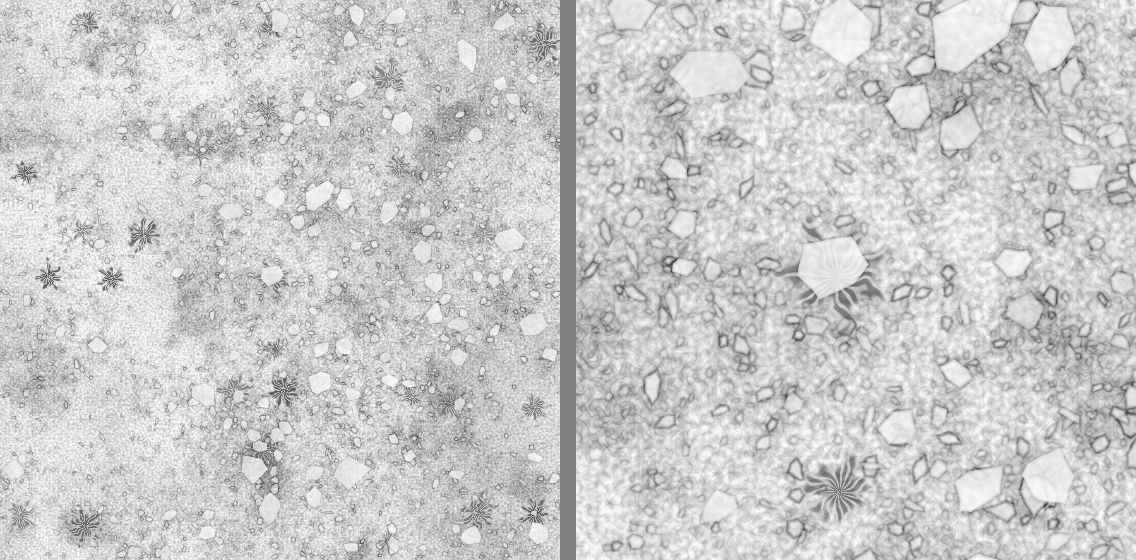
Left, the full canvas; right, a detail of the centre.
Write a Shadertoy shader that draws this texture map.

```glsl
// Pale grey stony ground: fine grit, angular pebbles, splinters and dark dry tufts (tileable).

const float TAU = 6.2831853;
const float GROUND_TONE = 0.905;   // base brightness of the dust
const float DRIFT = 0.10;          // strength of broad light and dark areas
const float GRIT_INK = 0.14;       // darkness of the lines between grains
const float SPECKLE = 0.20;        // fine grain contrast
const float LITTER_DARK = 0.13;    // darkening inside litter patches
const float LINE_WIDTH = 0.0018;   // stone outline, in canvas units
const float TUFT_GRID = 9.0;
const float TUFT_CHANCE = 0.30;
const float TUFT_DARK = 0.36;
const float TUFT_LIGHT = 0.78;

vec3 hash3(vec2 cell, float seed) {
    uvec3 v = uvec3(vec3(cell, seed) + 0.5) * 1664525u + 1013904223u;
    v.x += v.y * v.z; v.y += v.z * v.x; v.z += v.x * v.y;
    v ^= v >> 16u;
    v.x += v.y * v.z; v.y += v.z * v.x; v.z += v.x * v.y;
    return vec3(v >> 8u) / 16777216.0;
}

float cornerSlope(vec2 cell, vec2 offset, float freq, float seed) {
    float a = TAU * hash3(mod(cell, freq), seed).x;
    return dot(vec2(cos(a), sin(a)), offset);
}

// Periodic gradient noise, roughly -0.7 to 0.7
float noise(vec2 uv, float freq, float seed) {
    vec2 p = uv * freq, i = floor(p), f = p - i;
    vec2 u = f * f * f * (f * (f * 6.0 - 15.0) + 10.0);
    vec2 e = vec2(1.0, 0.0);
    float low = mix(cornerSlope(i, f, freq, seed), cornerSlope(i + e.xy, f - e.xy, freq, seed), u.x);
    float high = mix(cornerSlope(i + e.yx, f - e.yx, freq, seed), cornerSlope(i + 1.0, f - 1.0, freq, seed), u.x);
    return mix(low, high, u.y);
}

float fbm(vec2 uv, float freq, float seed) {
    float sum = 0.0, amp = 1.0;
    for (int k = 0; k < 5; k++) {
        sum += amp * noise(uv, freq, seed + float(k));
        freq *= 2.0;
        amp *= 0.55;
    }
    return sum;
}

// Where stones gather: a loose band right of the middle
float rockiness(vec2 uv) {
    return clamp(0.5 + 0.9 * noise(uv, 6.0, 40.0) + 0.24 * cos(TAU * (uv.x - 0.62)), 0.08, 1.0);
}

// Distance to an irregular six-sided stone, flattened across its length
float stoneDistance(vec2 q, float radius, float stretch, float shape) {
    float d = -1.0;
    for (int k = 0; k < 6; k++) {
        float side = fract(shape * (17.3 + 9.1 * float(k)));
        float a = (float(k) + 0.7 * fract(side * 13.7)) * TAU / 6.0;
        vec2 n = vec2(cos(a), sin(a) * stretch);
        d = max(d, (dot(q, n) - radius * (0.75 + 0.4 * side)) / length(n));
    }
    return d;
}

float addStones(float tone, vec2 uv, float freq, float cover, float maxStretch,
                float fill, float opacity, float ink, float seed) {
    vec2 p = uv * freq, cell = floor(p);
    float pixel = 1.0 / iResolution.y;
    for (int k = 0; k < 9; k++) {
        vec2 id = cell + vec2(k % 3, k / 3) - 1.0;
        vec3 h = hash3(mod(id, freq), seed), g = hash3(mod(id, freq), seed + 1.0);
        vec2 centre = id + 0.5 + 0.6 * (h.xy - 0.5);
        if (h.z > cover || h.z > cover * rockiness(centre / freq)) continue;
        float turn = TAU * fract(h.x * 7.0 + g.z);
        vec2 q = mat2(cos(turn), sin(turn), -sin(turn), cos(turn)) * (p - centre);
        float radius = mix(0.18, 0.42, g.x * g.x);
        float d = stoneDistance(q, radius, mix(1.0, maxStretch, g.y), g.z) / freq;
        float body = 1.0 - smoothstep(-0.6 * pixel, 0.6 * pixel, d);
        float outline = 1.0 - smoothstep(0.0, max(LINE_WIDTH, pixel), abs(d));
        float facet = 0.07 * (h.y - 0.5) + 0.8 * dot(q, vec2(0.08, 0.06));
        tone = mix(tone, fill + facet, body * opacity);
        tone -= ink * outline * mix(0.35, 1.0, h.x);
        tone -= 0.25 * ink * (1.0 - body) * exp(-max(d, 0.0) * 300.0);
    }
    return tone;
}

// Ragged dark clumps of radiating needles
float addTufts(float tone, vec2 uv) {
    vec2 p = uv * TUFT_GRID, cell = floor(p);
    float fray = noise(uv, 90.0, 60.0), needleBend = noise(uv, 60.0, 61.0);
    for (int k = 0; k < 9; k++) {
        vec2 id = cell + vec2(k % 3, k / 3) - 1.0;
        vec3 h = hash3(mod(id, TUFT_GRID), 62.0), g = hash3(mod(id, TUFT_GRID), 63.0);
        if (h.z > TUFT_CHANCE) continue;
        vec2 q = p - id - 0.5 - 0.6 * (h.xy - 0.5);
        float a = atan(q.y, q.x);
        float spikes = 0.22 * sin(a * 7.0 + TAU * g.y) + 0.15 * sin(a * 12.0 + TAU * g.z);
        float r = length(q) / mix(0.14, 0.27, g.x) + spikes + 0.9 * fray;
        float mask = (1.0 - smoothstep(0.55, 1.15, r)) * mix(0.5, 1.0, g.y);
        float needle = smoothstep(-0.3, 0.9, sin(a * 17.0 + 9.0 * needleBend + 6.0 * fray));
        tone = mix(tone, mix(TUFT_DARK, TUFT_LIGHT, needle), mask);
    }
    return tone;
}

void mainImage(out vec4 fragColor, in vec2 fragCoord) {
    vec2 uv = fragCoord / iResolution.y;
    vec2 rough = uv + 0.0016 * vec2(noise(uv, 80.0, 50.0), noise(uv, 80.0, 51.0));

    // Broad drifts of dust and litter
    float litter = smoothstep(0.12, 0.6, fbm(uv, 7.0, 10.0));
    float tone = GROUND_TONE + DRIFT * fbm(uv, 4.0, 20.0) + 0.025 * cos(TAU * (uv.x - 0.33));
    tone -= LITTER_DARK * litter;

    // Grit: dark seams between grains plus fine speckle
    float seams = 1.0 - smoothstep(0.0, 0.16, abs(noise(rough, 125.0, 30.0)));
    float fineSeams = 1.0 - smoothstep(0.0, 0.16, abs(noise(uv, 205.0, 31.0)));
    tone -= GRIT_INK * (0.55 * seams + 0.6 * fineSeams) * (0.75 + 0.7 * litter);
    tone += SPECKLE * noise(uv, 233.0, 32.0);

    // Stones from grains up to rocks, with tufts among them
    tone = addStones(tone, rough, 118.0, 0.60, 1.8, 0.90, 0.6, 0.17, 70.0);
    tone = addStones(tone, rough, 66.0, 0.50, 2.2, 0.91, 0.7, 0.30, 72.0);
    tone = addStones(tone, rough, 42.0, 0.30, 4.5, 0.92, 0.7, 0.24, 74.0);
    tone = addTufts(tone, uv);
    tone = addStones(tone, rough, 31.0, 0.36, 1.7, 0.92, 0.8, 0.24, 76.0);
    tone = addStones(tone, rough, 15.0, 0.42, 1.6, 0.93, 0.85, 0.15, 78.0);

    // Light surface grain over everything
    tone += 0.05 * noise(uv, 170.0, 33.0) + 0.03 * noise(uv, 45.0, 34.0);
    fragColor = vec4(vec3(clamp(tone, 0.25, 0.97)), 1.0);
}
```
